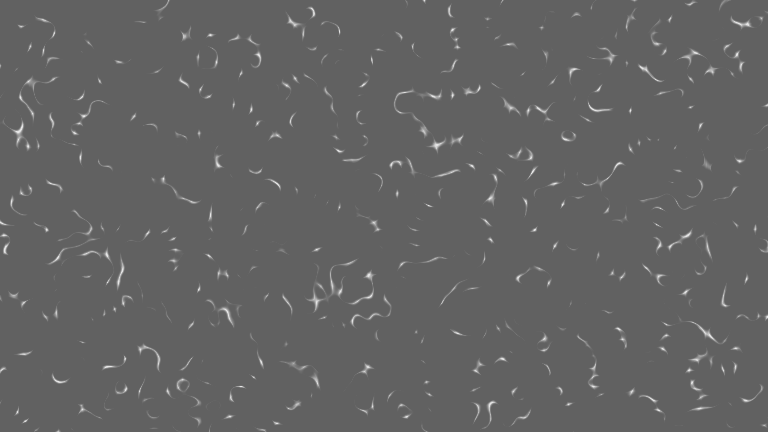
Reproduce this texture procedurally as a Shadertoy shader.

```glsl
// Pale curved flecks scattered over flat grey, lit where ridged noise lines cross.

const float GROUND_GREY = 0.38;
const float FLECK_GAIN = 0.75;    // brightness a fleck adds at its core
const float BRIGHTEST_GREY = 0.9;
const float FLECK_REACH = 0.172;  // ridge distance at which a fleck fades out

float hash(vec2 cell) {
    return fract(sin(dot(cell, vec2(127.1, 311.7))) * 43758.5);
}

// Dot product of a random unit gradient at a lattice corner with the offset to it
float cornerSlope(vec2 cell, vec2 offset) {
    float angle = 6.2832 * hash(cell);
    return dot(vec2(cos(angle), sin(angle)), offset);
}

float gradientNoise(vec2 p) {
    vec2 cell = floor(p);
    vec2 f = p - cell;
    vec2 fade = f * f * f * (f * (f * 6.0 - 15.0) + 10.0);
    vec2 right = vec2(1.0, 0.0);
    vec2 up = vec2(0.0, 1.0);
    float low = mix(cornerSlope(cell, f), cornerSlope(cell + right, f - right), fade.x);
    float high = mix(cornerSlope(cell + up, f - up), cornerSlope(cell + 1.0, f - 1.0), fade.x);
    return mix(low, high, fade.y);
}

vec2 rotate(vec2 p, float angle) {
    float c = cos(angle);
    float s = sin(angle);
    return vec2(c * p.x - s * p.y, s * p.x + c * p.y);
}

// Zero along winding lines, rising to either side of them
float ridgeDistance(vec2 p, float frequency, float angle, vec2 shift) {
    return abs(gradientNoise(rotate(p, angle) * frequency + shift));
}

// Fine lines give the strokes, coarse lines cut them short, the last varies their strength
float fleckDistance(vec2 p) {
    float coarse = ridgeDistance(p, 8.0, 0.4, vec2(13.3, 47.7));
    float fine = ridgeDistance(p, 22.0, 1.3, vec2(71.6, 29.2));
    float variation = ridgeDistance(p, 13.0, 2.2, vec2(38.9, 90.4));
    return coarse + fine + 0.25 * variation;
}

void mainImage(out vec4 fragColor, in vec2 fragCoord) {
    vec2 p = fragCoord / iResolution.y;

    // Squared falloff: bright core with a soft halo
    float glow = max(1.0 - fleckDistance(p) / FLECK_REACH, 0.0);
    float grey = min(GROUND_GREY + FLECK_GAIN * glow * glow, BRIGHTEST_GREY);

    fragColor = vec4(vec3(grey), 1.0);
}
```
